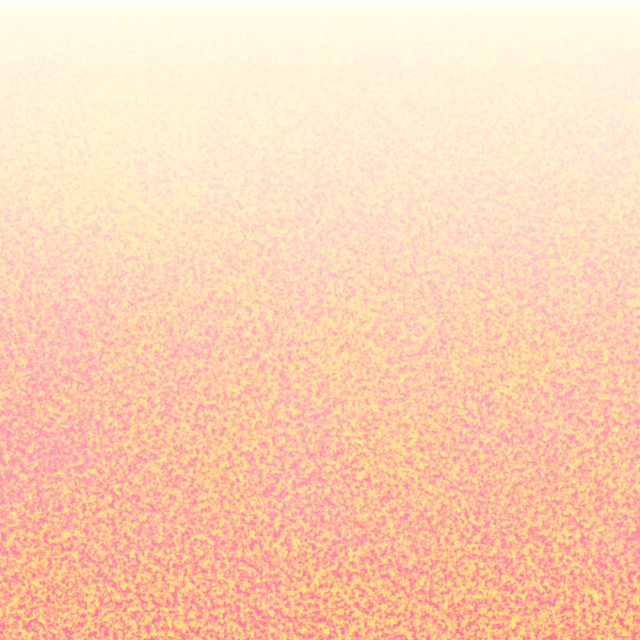
A Shadertoy shader for this background:

```glsl
vec2 hashGradient(vec2 cell) {
    vec3 p = fract(vec3(cell.xyx) * vec3(0.1031, 0.1030, 0.0973));
    p += dot(p, p.yzx + 33.33);
    float angle = 6.2832 * fract((p.x + p.y) * p.z);
    return vec2(cos(angle), sin(angle));
}

float gradientNoise(vec2 p) {
    vec2 cell = floor(p);
    vec2 f = fract(p);
    vec2 blend = f * f * f * (f * (f * 6.0 - 15.0) + 10.0);
    float a = dot(hashGradient(cell), f);
    float b = dot(hashGradient(cell + vec2(1, 0)), f - vec2(1, 0));
    float c = dot(hashGradient(cell + vec2(0, 1)), f - vec2(0, 1));
    float d = dot(hashGradient(cell + vec2(1, 1)), f - vec2(1, 1));
    return mix(mix(a, b, blend.x), mix(c, d, blend.x), blend.y);
}

// Octaves turned against each other to hide the lattice
float layeredNoise(vec2 p, float gain) {
    mat2 turn = mat2(0.8, 0.6, -0.6, 0.8);
    float sum = 0.0;
    float weight = 1.0;
    for (int i = 0; i < 3; i++) {
        p = turn * p + 17.3;
        sum += weight * gradientNoise(p);
        p *= 1.55;
        weight *= gain;
    }
    return sum;
}

void mainImage(out vec4 fragColor, in vec2 fragCoord) {
    vec2 uv = fragCoord / iResolution.xy;
    vec2 p = fragCoord / iResolution.y;

    // Fine grain, calmer with height, over clumps and broad drifts
    float grain = layeredNoise(p * 98.0, 0.95) * mix(1.1, 0.6, uv.y);
    float clumps = layeredNoise(p * 24.0 + 3.0, 0.9);
    float drift = layeredNoise(p * 5.0 + 5.0, 0.8);

    // Soft tints at set places
    float tint = 0.25 * exp(-35.0 * dot(p - vec2(0.23, 0.76), p - vec2(0.23, 0.76)));
    tint += 0.12 * exp(-25.0 * dot(p - vec2(0.60, 0.48), p - vec2(0.60, 0.48)));
    tint -= 0.14 * exp(-25.0 * dot(p - vec2(0.0, 0.38), p - vec2(0.0, 0.38)));

    // Speckles of pink and yellow
    vec3 pink = vec3(1.0, 0.42, 0.58);
    vec3 yellow = vec3(1.0, 0.88, 0.48);
    float balance = grain + 0.2 * clumps + 0.2 * drift + tint;
    balance += 0.04 + 0.2 * smoothstep(0.4, 0.95, uv.y);
    vec3 speckle = mix(pink, yellow, smoothstep(-0.98, 0.92, balance));

    // Fade to pale cream at the top
    vec3 cream = mix(vec3(1.0, 0.96, 0.92), vec3(1.0, 1.0, 0.93), smoothstep(0.3, 0.95, uv.y));
    float strength = 0.95 * pow(1.0 - uv.y, 0.7) * (1.0 - 0.22 * smoothstep(0.45, 0.85, uv.y));
    strength *= 1.0 + 0.1 * drift;
    vec3 color = mix(cream, speckle, strength);
    color = mix(color, vec3(1.0), 0.5 * smoothstep(0.98, 1.0, uv.y));

    fragColor = vec4(color, 1.0);
}
```
